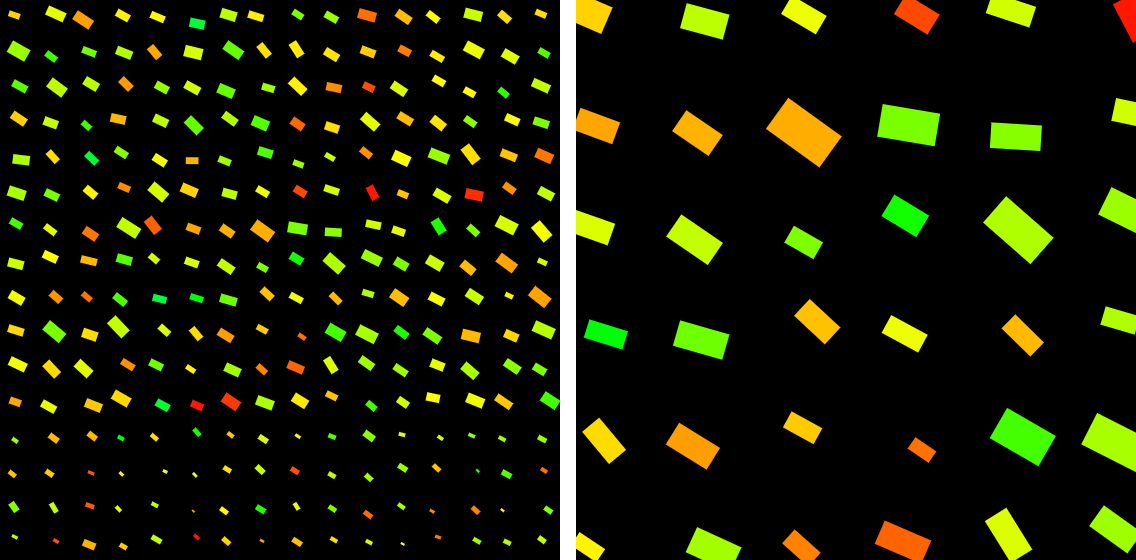
Left, the full canvas; right, a detail of the centre.
Reproduce this pattern procedurally as a WebGL 1 fragment shader.

```glsl
precision highp float;

// A 16 by 16 grid of tilted bricks on black, ranging from red-orange to green.
// Each cell draws its offset, tilt, size and hue from a bell-shaped random
// value; the bricks in the lowest rows are about half the size.

uniform vec2 u_resolution;

const float GRID = 16.0;            // cells across and down
const float SMALL_ROWS = 4.0;       // rows of small bricks at the bottom
const vec3 BACKGROUND = vec3(0.0);

// Mean and spread; lengths are in cells, angles in radians
const float OFFSET_SPREAD = 0.08;
const vec2 TILT = vec2(-0.57, 0.20);
const vec2 LENGTH = vec2(0.44, 0.085);
const vec2 SMALL_LENGTH = vec2(0.21, 0.07);
const vec2 ASPECT = vec2(0.56, 0.04);
const vec2 HUE = vec2(0.183, 0.07);
const float MIN_LENGTH = 0.03;
const vec2 HUE_LIMITS = vec2(0.015, 0.39);

float hash(vec2 p, float seed) {
  return fract(sin(dot(p, vec2(12.9898, 78.233)) + seed * 37.719) * 43758.5453);
}

// Near-normal value with zero mean and unit variance
float bell(vec2 cell, float seed) {
  float sum = 0.0;
  for (int i = 0; i < 4; i++) {
    sum += hash(cell, seed * 4.0 + float(i));
  }
  return (sum - 2.0) * 1.732;
}

float vary(vec2 meanSpread, vec2 cell, float seed) {
  return meanSpread.x + meanSpread.y * bell(cell, seed);
}

vec3 hueToRgb(float hue) {
  vec3 ramp = abs(fract(hue + vec3(0.0, 2.0, 1.0) / 3.0) * 6.0 - 3.0);
  return clamp(ramp - 1.0, 0.0, 1.0);
}

float boxDistance(vec2 p, vec2 halfSize) {
  vec2 d = abs(p) - halfSize;
  return length(max(d, 0.0)) + min(max(d.x, d.y), 0.0);
}

// Signed distance from p, in grid units, to the brick of a cell
float brickDistance(vec2 p, vec2 cell) {
  vec2 offset = OFFSET_SPREAD * vec2(bell(cell, 1.0), bell(cell, 2.0));
  float tilt = vary(TILT, cell, 3.0);
  vec2 lengthRange = cell.y < SMALL_ROWS ? SMALL_LENGTH : LENGTH;
  float brickLength = max(vary(lengthRange, cell, 4.0), MIN_LENGTH);
  float aspect = vary(ASPECT, cell, 5.0);

  vec2 q = p - cell - 0.5 - offset;
  float c = cos(tilt);
  float s = sin(tilt);
  q = vec2(c * q.x + s * q.y, c * q.y - s * q.x);
  return boxDistance(q, 0.5 * brickLength * vec2(1.0, aspect));
}

void main() {
  vec2 p = gl_FragCoord.xy / u_resolution * GRID;
  float pixel = GRID / min(u_resolution.x, u_resolution.y);
  vec3 color = BACKGROUND;

  // Neighbouring cells are included since bricks may cross cell borders
  for (int j = -1; j <= 1; j++) {
    for (int i = -1; i <= 1; i++) {
      vec2 cell = floor(p) + vec2(float(i), float(j));
      vec2 inside = step(0.0, cell) * step(cell, vec2(GRID - 1.0));
      float coverage = clamp(0.5 - brickDistance(p, cell) / pixel, 0.0, 1.0);
      float hue = clamp(vary(HUE, cell, 6.0), HUE_LIMITS.x, HUE_LIMITS.y);
      color = mix(color, hueToRgb(hue), coverage * inside.x * inside.y);
    }
  }

  gl_FragColor = vec4(color, 1.0);
}
```
